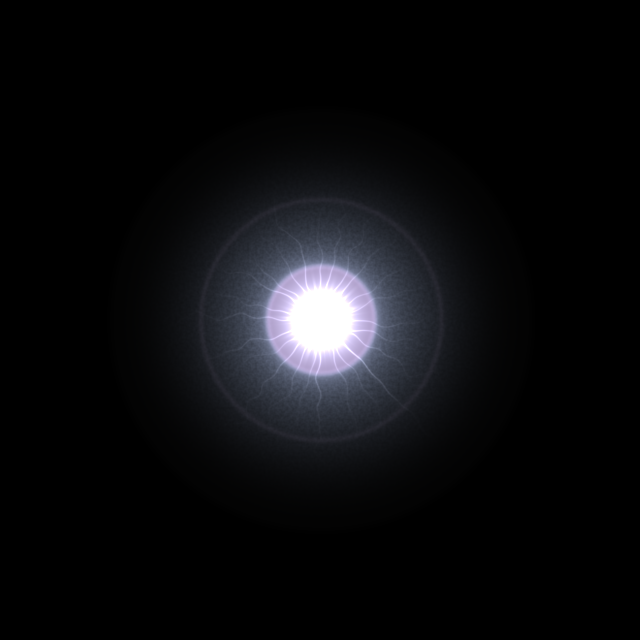
Write a Shadertoy shader that draws this background.

```glsl
#define CENTER vec2(0.502, 0.5)
#define CORE_RADIUS 0.035
#define DISC_RADIUS 0.087
#define RING_RADIUS 0.188
#define HALO_RADIUS 0.335
#define RAY_COUNT 24
#define LONG_RAY 21
#define RAY_WIDTH 0.0011
#define RAY_BEND 0.16
#define GRAIN 0.16

const float TAU = 6.2831853;
const vec3 HALO_COLOR = vec3(0.75, 0.83, 1.0);
const vec3 RIM_COLOR = vec3(0.80, 0.78, 1.0);
const vec3 DISC_COLOR = vec3(0.21, 0.12, 0.17);
const vec3 RAY_COLOR = vec3(0.88, 0.88, 1.0);
const vec3 RING_COLOR = vec3(0.040, 0.032, 0.042);

float hash(float n) {
    return fract(sin(n * 12.9898 + 4.1) * 43758.55);
}

vec2 gradient(vec2 cell) {
    float angle = TAU * hash(dot(cell, vec2(1.37, 7.91)));
    return vec2(cos(angle), sin(angle));
}

float gradientNoise(vec2 p) {
    vec2 i = floor(p), f = fract(p);
    vec2 u = f * f * f * (f * (f * 6.0 - 15.0) + 10.0);
    vec2 e = vec2(0.0, 1.0);
    float low = mix(dot(gradient(i), f), dot(gradient(i + e.yx), f - e.yx), u.x);
    float high = mix(dot(gradient(i + e), f - e), dot(gradient(i + 1.0), f - 1.0), u.x);
    return mix(low, high, u.y);
}

// Soft band centred on a radius
float band(float r, float radius, float width) {
    float d = (r - radius) / width;
    return exp(-d * d);
}

// Thin filaments that bend a little on their way out
float rays(vec2 p, float r) {
    float sum = 0.0;
    for (int i = 0; i < RAY_COUNT; i++) {
        float id = float(i);
        float strength = 0.45 + 0.55 * hash(id + 31.0);
        float reach = 0.035 + 0.025 * hash(id + 57.0);
        float bend = RAY_BEND;
        if (i == LONG_RAY) {
            strength = 1.3;
            reach = 0.06;
            bend *= 0.3;
        }
        float angle = TAU * (id + 0.5 * (hash(id) - 0.5)) / float(RAY_COUNT) + 0.035;
        angle += bend * gradientNoise(vec2(r * 28.0, id * 3.7 + 0.5));
        vec2 dir = vec2(cos(angle), sin(angle));
        float side = dot(p, vec2(-dir.y, dir.x));
        float width = RAY_WIDTH * (1.0 + 3.0 * r);
        float line = exp(-side * side / (width * width)) + 0.2 * exp(-abs(side) / (3.0 * width));
        float fade = exp(-max(r - CORE_RADIUS, 0.0) / reach);
        sum += line * fade * strength * step(0.0, dot(p, dir));
    }
    return sum * smoothstep(0.29, 0.12, r);
}

void mainImage(out vec4 fragColor, in vec2 fragCoord) {
    vec2 p = (fragCoord - 0.5 * iResolution.xy) / min(iResolution.x, iResolution.y);
    p += 0.5 - CENTER;
    float r = length(p);
    vec2 dir = p / max(r, 0.0001);

    // Wide halo with fine grain
    float halo = 0.84 * pow(max(1.0 - r / HALO_RADIUS, 0.0), 2.27);
    float grain = gradientNoise(p * 170.0) + 0.7 * gradientNoise(p * 310.0 + 19.0);
    halo *= 1.0 + GRAIN * grain * smoothstep(0.07, 0.11, r);
    vec3 color = HALO_COLOR * halo;
    color += 0.011 * smoothstep(HALO_RADIUS + 0.005, HALO_RADIUS - 0.015, r);

    // Tinted disc, its rim and the glow just outside it
    float inside = smoothstep(DISC_RADIUS + 0.003, DISC_RADIUS - 0.007, r);
    color += DISC_COLOR * inside;
    color += RIM_COLOR * 0.11 * band(r, DISC_RADIUS - 0.002, 0.005);
    color += RIM_COLOR * 0.14 * exp(-max(r - DISC_RADIUS, 0.0) / 0.016);

    // Faint outer ring
    color += RING_COLOR * band(r, RING_RADIUS, 0.0045);

    // Filaments
    color += RAY_COLOR * 0.36 * rays(p, r);

    // White core with a spiky edge
    float spikes = max(gradientNoise(dir * 8.0 + 3.0), 0.0);
    float edge = CORE_RADIUS + 0.014 * spikes;
    color += 0.85 * exp(-max(r - edge, 0.0) / 0.010);

    fragColor = vec4(clamp(color, 0.0, 1.0), 1.0);
}
```
